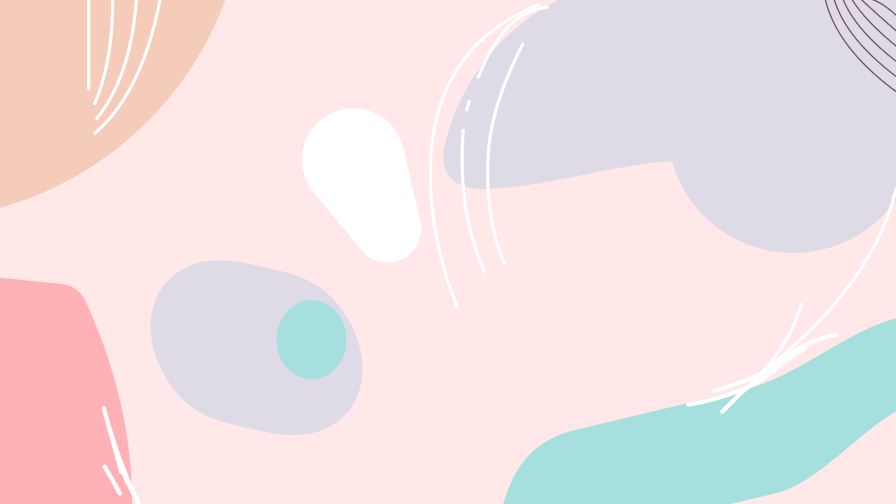
Give the GLSL for this background, as a Shadertoy shader.

```glsl
// Abstract pastel backdrop: soft flat blobs on blush, with hand-drawn strokes.
// Blobs are distance functions and smoothly joined edges; strokes are quadratic
// curves. Lengths are in percent of the canvas height, origin at lower left.

#define BLUSH vec3(1.0, 0.91, 0.905)
#define LAVENDER vec3(0.87, 0.86, 0.905)
#define TEAL vec3(0.65, 0.88, 0.87)
#define PEACH vec3(0.96, 0.80, 0.73)
#define PINK vec3(0.995, 0.70, 0.71)
#define WHITE vec3(1.0)
#define BROWN vec3(0.45, 0.32, 0.33)
#define PEN 0.31
#define BRUSH 0.42
#define HAIRLINE 0.13
#define CURVE_STEPS 14

// Smooth intersection of two distances, rounded over width k
float smoothMax(float a, float b, float k) {
    float h = max(k - abs(a - b), 0.0) / k;
    return max(a, b) + 0.25 * h * h * k;
}

// Convex hull of two circles
float roundCone(vec2 p, vec2 a, vec2 b, float ra, float rb) {
    float len = length(b - a);
    vec2 axis = (b - a) / len;
    p -= a;
    vec2 q = vec2(abs(axis.x * p.y - axis.y * p.x), dot(axis, p));
    float s = (ra - rb) / len, c = sqrt(1.0 - s * s);
    float k = dot(q, vec2(-s, c));
    if (k < 0.0) return length(q) - ra;
    if (k > c * len) return length(q - vec2(0.0, len)) - rb;
    return dot(q, vec2(c, s)) - ra;
}

float segment(vec2 p, vec2 a, vec2 b) {
    vec2 ab = b - a;
    return length(p - a - ab * clamp(dot(p - a, ab) / dot(ab, ab), 0.0, 1.0));
}

// Distance to a quadratic curve from a to b, bent towards c
float curve(vec2 p, vec2 a, vec2 c, vec2 b) {
    float d = 1e5;
    vec2 last = a;
    for (int i = 1; i <= CURVE_STEPS; i++) {
        float t = float(i) / float(CURVE_STEPS);
        vec2 next = mix(mix(a, c, t), mix(c, b, t), t);
        d = min(d, segment(p, last, next));
        last = next;
    }
    return d;
}

float pinkHill(vec2 p) {
    float side = (p.x - 26.2 + 0.0057 * p.y * p.y) / length(vec2(1.0, 0.0114 * p.y));
    return smoothMax(side, p.y - 44.9 + 0.1 * p.x, 3.0);
}

float lavenderCloud(vec2 p) {
    vec2 q = p - vec2(130.6, 61.3);
    float side = length(vec2(min(q.x, 0.0), q.y)) - 43.5;
    float base = 62.5 + 5.6 * smoothstep(95.0, 136.5, p.x) - p.y;
    return min(smoothMax(side, base, 8.7), length(p - vec2(157.4, 74.8)) - 25.0);
}

float lavenderPebble(vec2 p) {
    p -= vec2(50.9, 31.0);
    float a = atan(p.y, p.x);
    return length(p) - 18.9 - 3.0 * cos(2.0 * a + 0.8) - 0.53 * cos(4.0 * a + 2.79);
}

float tealWave(vec2 p) {
    float top = 13.4 + 0.24 * (p.x - 108.8) + 6.9 * smoothstep(148.0, 178.3, p.x);
    float base = 0.24 * (p.x - 145.0) + 11.5 * smoothstep(154.0, 183.0, p.x);
    float side = dot(p - vec2(99.8, 0.0), vec2(-0.943, 0.333));
    return max(smoothMax(0.95 * (p.y - top), side, 8.5), 0.88 * (base - p.y));
}

void paint(inout vec3 color, vec3 ink, float d) {
    color = mix(color, ink, clamp(0.5 - d * iResolution.y / 100.0, 0.0, 1.0));
}

void mainImage(out vec4 fragColor, in vec2 fragCoord) {
    vec2 p = 100.0 * fragCoord / iResolution.y;
    vec3 color = BLUSH;

    // Flat blobs
    paint(color, PEACH, length(p - vec2(-18.0, 123.1)) - 66.8);
    paint(color, PINK, pinkHill(p));
    paint(color, LAVENDER, min(lavenderCloud(p), lavenderPebble(p)));
    paint(color, WHITE, roundCone(p, vec2(70.1, 68.3), vec2(76.9, 54.6), 10.2, 6.7));
    paint(color, TEAL, 7.0 * (length((p - vec2(61.8, 32.6)) / vec2(6.95, 7.85)) - 1.0));
    paint(color, TEAL, tealWave(p));

    // Long pen strokes in the centre and at the right edge
    float pen = curve(p, vec2(106.9, 99.1), vec2(85.2, 90.3), vec2(85.4, 65.3));
    pen = min(pen, curve(p, vec2(85.4, 65.3), vec2(85.4, 52.5), vec2(90.7, 39.1)));
    pen = min(pen, curve(p, vec2(108.6, 98.6), vec2(100.0, 97.7), vec2(94.9, 84.7)));
    pen = min(pen, curve(p, vec2(103.7, 91.2), vec2(96.5, 77.3), vec2(96.8, 66.4)));
    pen = min(pen, curve(p, vec2(96.8, 66.4), vec2(96.5, 56.5), vec2(100.0, 47.9)));
    pen = min(pen, curve(p, vec2(91.9, 74.1), vec2(90.7, 58.3), vec2(96.1, 46.1)));
    pen = min(pen, segment(p, vec2(93.1, 79.9), vec2(92.6, 78.2)));
    pen = min(pen, curve(p, vec2(177.8, 62.5), vec2(173.1, 43.3), vec2(151.6, 26.4)));
    pen = min(pen, curve(p, vec2(159.0, 39.6), vec2(156.3, 31.0), vec2(150.5, 25.5)));

    // Crossed brush strokes over the wave, and the scribble's hook
    float brush = curve(p, vec2(166.0, 33.6), vec2(156.9, 32.4), vec2(143.3, 18.3));
    brush = min(brush, curve(p, vec2(141.7, 22.5), vec2(151.4, 25.0), vec2(159.7, 31.0)));
    brush = min(brush, curve(p, vec2(136.6, 19.7), vec2(149.3, 22.0), vec2(155.1, 27.8)));
    brush = min(brush, segment(p, vec2(20.8, 7.4), vec2(23.8, 2.1)));

    // Fan at upper left and zigzag scribble at lower left
    for (float i = 0.0; i < 4.0; i++) {
        pen = min(pen, curve(p, vec2(17.6 + 4.75 * i, 100.5),
            vec2(17.6 + 5.5 * i - 0.65 * i * i, 91.2 - 3.2 * i),
            vec2(17.6 + 1.6 * i - 0.4 * i * i, 82.4 - 2.95 * i)));
        vec2 high = vec2(20.6 + 0.9 * i, 19.0 - 3.3 * i), low = vec2(24.1 + 1.15 * i, 6.3 - 2.1 * i);
        brush = min(brush, segment(p, high, low));
        if (i < 3.0) brush = min(brush, segment(p, low, high + vec2(0.9, -3.3)));
    }
    paint(color, WHITE, min(pen - PEN, brush - BRUSH));

    // Nested hairline arcs in the upper right corner
    float arcs = 1e5;
    for (float i = 0.0; i < 6.0; i++)
        arcs = min(arcs, curve(p, vec2(163.7 + 1.75 * i, 100.3),
            vec2(166.0 + 1.85 * i, 90.3 + 1.85 * i), vec2(178.5, 81.3 + 3.0 * i)));
    paint(color, BROWN, arcs - HAIRLINE);

    fragColor = vec4(color, 1.0);
}
```
